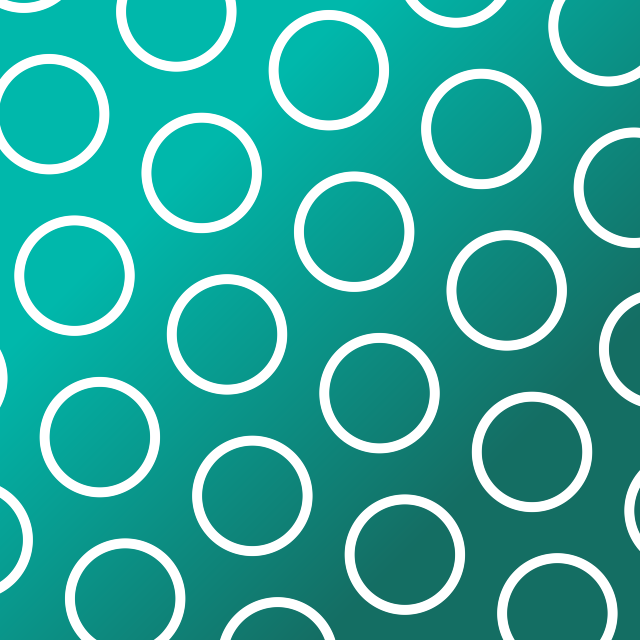
Write a WebGL 1 fragment shader that draws this pattern.

```glsl
precision highp float;

uniform vec2 u_resolution;

#define STEP_ACROSS vec2(0.2383, -0.0918)
#define STEP_DOWN vec2(0.0396, -0.2523)
#define LATTICE_ORIGIN vec2(0.5534, 0.6380)
#define RING_RADIUS 0.0863
#define RING_WIDTH 0.0156
#define FADE_START 0.28
#define FADE_END 0.75
#define LIGHT_TEAL vec3(0.0, 0.72, 0.67)
#define DARK_TEAL vec3(0.08, 0.43, 0.39)
#define RING_COLOR vec3(1.0)

// Offset from the center of the skewed lattice cell containing p
vec2 latticeOffset(vec2 p) {
  vec2 a = STEP_ACROSS;
  vec2 b = STEP_DOWN;
  vec2 d = p - LATTICE_ORIGIN;
  float area = a.x * b.y - a.y * b.x;
  vec2 cell = vec2(d.x * b.y - d.y * b.x, a.x * d.y - a.y * d.x) / area;
  vec2 local = cell - floor(cell + 0.5);
  return a * local.x + b * local.y;
}

float ringDistance(vec2 p) {
  return abs(length(p) - RING_RADIUS) - 0.5 * RING_WIDTH;
}

// Diagonal fade from the upper left to the lower right
vec3 background(vec2 p) {
  float diagonal = 0.5 * (p.x + 1.0 - p.y);
  float fade = clamp((diagonal - FADE_START) / (FADE_END - FADE_START), 0.0, 1.0);
  return mix(LIGHT_TEAL, DARK_TEAL, fade);
}

void main() {
  float side = min(u_resolution.x, u_resolution.y);
  vec2 p = gl_FragCoord.xy / side;

  // Edge smoothing spans about one pixel
  float halfPixel = 0.6 / side;
  float ring = 1.0 - smoothstep(-halfPixel, halfPixel, ringDistance(latticeOffset(p)));

  gl_FragColor = vec4(mix(background(p), RING_COLOR, ring), 1.0);
}
```
